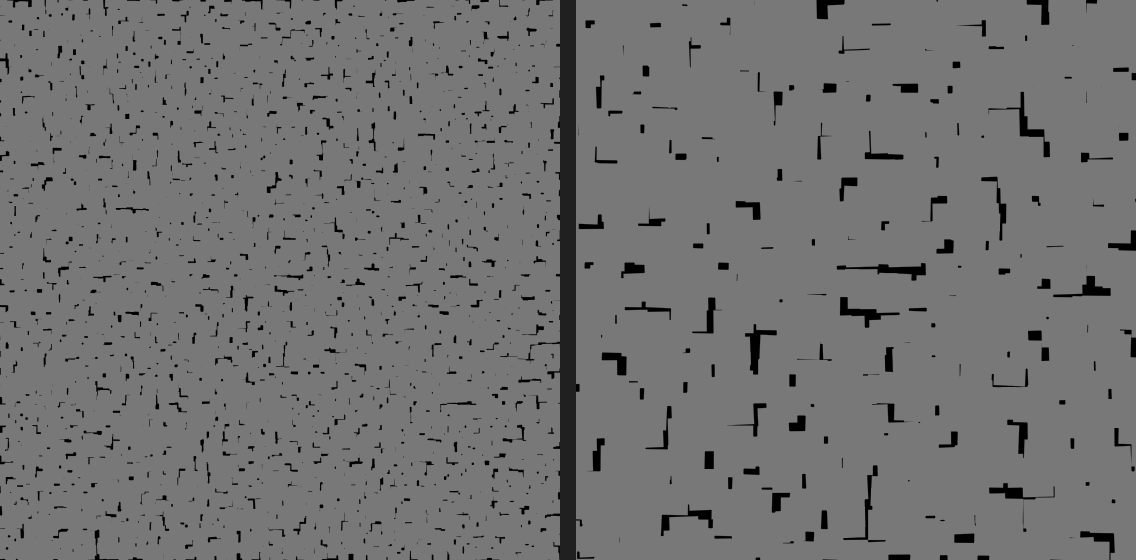
Left, the full canvas; right, a detail of the centre.
Reproduce this texture procedurally as a Shadertoy shader.

```glsl
// Grey, slightly crooked square tiles overlapping, with small black gaps left between them.

#define TILES 75.0        // tiles along one side of the canvas
#define TILE_SIZE 1.335   // mean tile side, in cells
#define JITTER 0.90       // full range of the random shift, in cells
#define TWIST 0.10        // full range of the random turn, in radians
#define STRETCH 0.20      // regional change of tile proportions
#define REGIONS 6.0       // stretch regions along one side
#define EDGE_PIXELS 1.15  // width of the smoothed edge
#define TILE_COLOR vec3(0.47)
#define GAP_COLOR vec3(0.0)

vec3 hash3(vec2 p) {
    vec3 q = fract(p.xyx * vec3(0.1031, 0.1030, 0.0973));
    q += dot(q, q.yxz + 33.33);
    return fract((q.xxy + q.yzz) * q.zyx);
}

float valueNoise(vec2 p) {
    vec2 cell = floor(p);
    vec2 f = fract(p);
    f = f * f * (3.0 - 2.0 * f);
    float low = mix(hash3(cell).x, hash3(cell + vec2(1, 0)).x, f.x);
    float high = mix(hash3(cell + vec2(0, 1)).x, hash3(cell + vec2(1, 1)).x, f.x);
    return mix(low, high, f.y);
}

// Share of a pixel covered by the tile that belongs to one cell
float tileCoverage(vec2 p, vec2 cell, float edge) {
    vec3 rnd = hash3(cell + 17.0) - 0.5;
    vec2 local = p - cell - 0.5 - rnd.xy * JITTER;
    float angle = rnd.z * TWIST;
    float c = cos(angle), s = sin(angle);
    local = mat2(c, -s, s, c) * local;

    // Neighbouring tiles share a tendency to be tall or wide
    float lean = (valueNoise(cell / TILES * REGIONS + 91.0) - 0.5) * STRETCH;
    vec2 halfSize = 0.5 * TILE_SIZE * vec2(1.0 + lean, 1.0 - lean);
    vec2 cover = clamp((halfSize - abs(local)) / edge + 0.5, 0.0, 1.0);
    return cover.x * cover.y;
}

void mainImage(out vec4 fragColor, in vec2 fragCoord) {
    vec2 p = fragCoord / iResolution.xy * TILES;
    float edge = EDGE_PIXELS * TILES / iResolution.y;
    vec2 home = floor(p);

    // Tiles lie only inside the canvas, so its border is notched
    float covered = 0.0;
    for (int y = -1; y <= 1; y++) {
        for (int x = -1; x <= 1; x++) {
            vec2 cell = home + vec2(x, y);
            bool inside = all(greaterThanEqual(cell, vec2(0))) && all(lessThan(cell, vec2(TILES)));
            if (inside) covered += tileCoverage(p, cell, edge);
        }
    }

    fragColor = vec4(mix(GAP_COLOR, TILE_COLOR, min(covered, 1.0)), 1.0);
}
```
